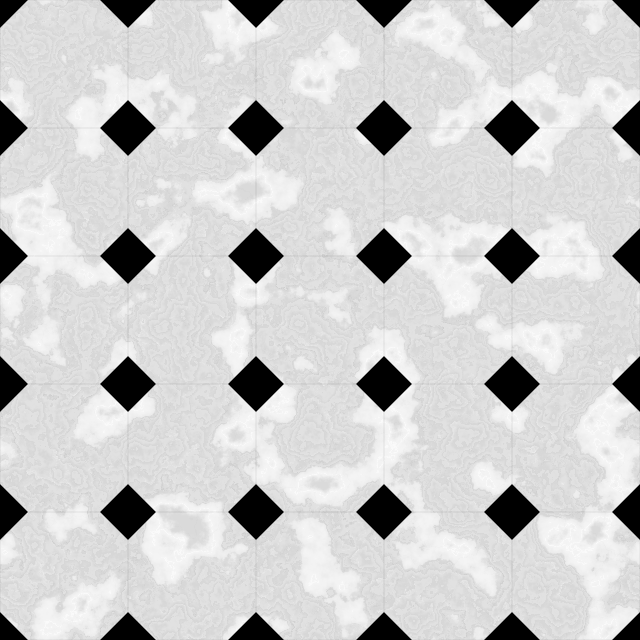
Give the GLSL for this pattern, as a WebGL 2 fragment shader.

```glsl
#version 300 es
precision highp float;
// Pale marble floor: square slabs with black diamond insets at their corners.
// The marble is wrapping gradient noise, sent through a stepped tone curve
// that gives contour veins, bright patches and shaded patch cores.

#define REPEATS 5.0        // slabs across and down
#define DIAMOND 0.218      // half diagonal of an inset, in slabs
#define JOINT_WIDTH 0.010  // joint between slabs, in slabs
#define JOINT_DEPTH 0.055  // darkening of the joint
#define MARBLE_SCALE 9.0   // noise cells across the canvas, whole
#define OCTAVES 7
#define ROUGHNESS 0.52     // amplitude kept per octave
#define PATCH_LEVEL 0.15   // noise level where bright patches begin
#define BANDS 5.5          // contour bands per unit of noise

uniform vec2 u_resolution;
out vec4 fragColor;

const vec3 INSET_BLACK = vec3(0.0);
const float GREY_DARK = 0.842;
const float GREY_LIGHT = 0.882;
const float PATCH_EDGE = 0.925;
const float PATCH_WHITE = 0.955;
const float PATCH_CORE = 0.855;

float hash(vec2 p, float seed) {
    vec3 q = fract(vec3(p, seed) * vec3(0.1031, 0.1030, 0.0973));
    q += dot(q, q.yzx + 33.33);
    return fract((q.x + q.y) * q.z);
}

// Dot product of the offset with a random unit gradient on a wrapped lattice.
float corner(vec2 cell, vec2 offset, float period, float seed) {
    float angle = 6.28319 * hash(mod(cell, period), seed);
    return dot(vec2(cos(angle), sin(angle)), offset);
}

float gradientNoise(vec2 p, float period, float seed) {
    vec2 i = floor(p), f = fract(p);
    vec2 w = f * f * f * (f * (f * 6.0 - 15.0) + 10.0);
    vec2 e = vec2(1.0, 0.0);
    float low = mix(corner(i, f, period, seed),
                    corner(i + e.xy, f - e.xy, period, seed), w.x);
    float high = mix(corner(i + e.yx, f - e.yx, period, seed),
                     corner(i + e.xx, f - e.xx, period, seed), w.x);
    return mix(low, high, w.y);
}

float fbm(vec2 uv, float period, float seed) {
    float sum = 0.0, amplitude = 1.0;
    for (int i = 0; i < OCTAVES; i++) {
        sum += amplitude * gradientNoise(uv * period, period, seed + float(i) * 7.0);
        amplitude *= ROUGHNESS;
        period *= 2.0;
    }
    return sum;
}

// Soft line where a noise value crosses a level.
float vein(float value, float level, float width) {
    return 1.0 - smoothstep(0.0, width, abs(value - level));
}

float marble(vec2 uv) {
    float n = fbm(uv, MARBLE_SCALE, 11.0);
    float m = fbm(uv, MARBLE_SCALE + 2.0, 83.0);

    // Grey ground: bands that rise slowly and fall back sharply.
    float band = fract(n * BANDS + m * 1.5);
    band *= 1.0 - smoothstep(0.88, 1.0, band);
    float ground = mix(GREY_DARK, GREY_LIGHT, smoothstep(0.0, 0.75, band));
    ground += 0.022 * vein(m, 0.06, 0.025) + 0.018 * vein(n, -0.22, 0.02);
    ground -= 0.030 * vein(n, 0.02, 0.014) + 0.022 * vein(m, -0.18, 0.016);

    // Bright patches: crisp rim, white shoulder, greyer core.
    float bright = mix(PATCH_EDGE, PATCH_WHITE,
                       smoothstep(PATCH_LEVEL, PATCH_LEVEL + 0.20, n));
    bright = mix(bright, PATCH_CORE,
                 smoothstep(PATCH_LEVEL + 0.27, PATCH_LEVEL + 0.52, n));
    bright += 0.025 * vein(n, PATCH_LEVEL + 0.25, 0.025);
    bright -= 0.012 * vein(m, 0.06, 0.03);

    return mix(ground, bright, smoothstep(PATCH_LEVEL - 0.035, PATCH_LEVEL + 0.035, n));
}

void main() {
    vec2 uv = gl_FragCoord.xy / u_resolution;
    float pixel = REPEATS / min(u_resolution.x, u_resolution.y);

    // Distance to the nearest slab corner and joint.
    vec2 p = abs(fract(uv * REPEATS + 0.5) - 0.5);
    float diamond = (p.x + p.y - DIAMOND) * 0.70711;
    float joint = min(p.x, p.y) - 0.5 * JOINT_WIDTH;

    vec3 color = vec3(marble(uv));
    color -= JOINT_DEPTH * (1.0 - smoothstep(-0.5 * pixel, 0.5 * pixel, joint));
    color = mix(INSET_BLACK, color, smoothstep(-0.7 * pixel, 0.7 * pixel, diamond));
    fragColor = vec4(color, 1.0);
}
```
